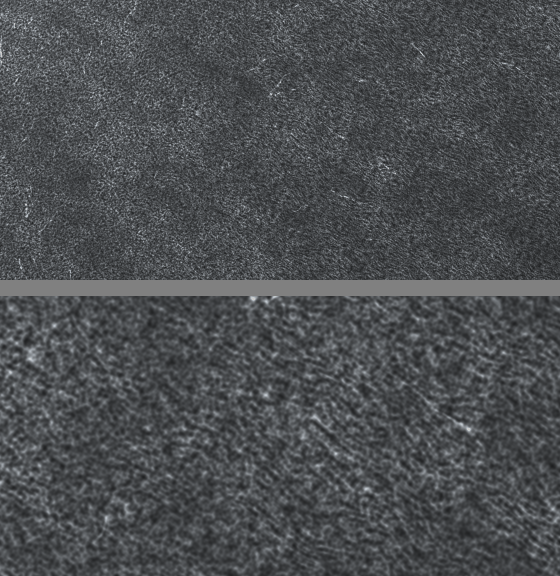
Top, the full canvas; bottom, a detail of the centre.
Give the GLSL for this texture, as a WebGL 2 fragment shader.

```glsl
#version 300 es
precision highp float;
// Dark slate: crisp slanted grain, faint mottling and pale broken scratches.

uniform vec2 u_resolution;
out vec4 outColor;

// Lengths are in canvas heights; tonal strengths are relative to SLATE.
const vec3 SLATE = vec3(0.275, 0.285, 0.295);
const float GRAIN_ANGLE = -0.56;
const vec2 STREAK_FREQ = vec2(62.0, 150.0);
const vec2 PIT_FREQ = vec2(105.0, 130.0);
const float FINE_FREQ = 185.0;
const float CLUMP_FREQ = 62.0;
const float STREAK_GAIN = 0.46;
const float FINE_GAIN = 0.36;
const float CLUMP_GAIN = 0.14;
const float CLOUD_GAIN = 0.20;
const float MOTTLE_GAIN = 0.19;
const float SCRATCH_GAIN = 0.75;
const float SCRATCH_WIDTH = 0.0032;
const int SCRATCH_COUNT = 48;

float hash(vec2 cell) {
    uvec2 k = uvec2(ivec2(cell)) * uvec2(1597334677u, 3812015801u);
    uint h = k.x ^ k.y;
    h = (h ^ (h >> 16)) * 2146121005u;
    h = (h ^ (h >> 15)) * 2221713035u;
    return float((h ^ (h >> 16)) >> 8) / 16777216.0;
}

float slope(vec2 cell, vec2 offset) {
    float a = 6.2832 * hash(cell);
    return dot(vec2(cos(a), sin(a)), offset);
}

// Gradient noise, scaled to a spread of about 0.4
float noise(vec2 p) {
    vec2 i = floor(p);
    vec2 f = p - i;
    vec2 w = f * f * f * (f * (f * 6.0 - 15.0) + 10.0);
    vec2 x = vec2(1, 0);
    float low = mix(slope(i, f), slope(i + x, f - x), w.x);
    float high = mix(slope(i + x.yx, f - x.yx), slope(i + 1.0, f - 1.0), w.x);
    return 1.7 * mix(low, high, w.y);
}

float fbm(vec2 p) {
    float sum = 0.0;
    float amp = 0.55;
    for (int i = 0; i < 4; i++) {
        sum += amp * noise(p);
        p = mat2(1.6, 1.2, -1.2, 1.6) * p + 17.3;
        amp *= 0.6;
    }
    return sum;
}

vec2 rotate(vec2 p, float angle) {
    float c = cos(angle);
    float s = sin(angle);
    return vec2(c * p.x + s * p.y, c * p.y - s * p.x);
}

// Thin wavering strokes: steep on the left, along the grain on the right
float scratches(vec2 p, float pixel) {
    vec2 bent = p + 0.010 * vec2(noise(p * 20.0), noise(p * 20.0 + 51.0));
    float broken = smoothstep(-0.7, 0.2, noise(p * 60.0 + 9.0));
    float sum = 0.0;
    for (int i = 0; i < SCRATCH_COUNT; i++) {
        float id = float(i);
        vec2 seed = vec2(hash(vec2(id, 301)), hash(vec2(id, 302)));
        vec2 centre = vec2(2.0 * pow(seed.x, 1.7), 1.0 - pow(seed.y, 1.4));
        float turn = hash(vec2(id, 303)) - 0.5;
        float steep = 1.0 - smoothstep(0.8, 1.3, centre.x);
        float angle = mix(GRAIN_ANGLE, 1.3, steep) + turn * 0.9;
        float reach = mix(0.02, 0.12, pow(hash(vec2(id, 304)), 2.5));
        vec2 q = rotate(bent - centre, angle);
        float taper = 1.0 - smoothstep(0.4, 1.0, abs(q.x) / reach);
        float line = 1.0 - smoothstep(0.0, SCRATCH_WIDTH + 0.5 * pixel, abs(q.y));
        sum += line * taper * mix(0.4, 1.0, hash(vec2(id, 305)));
    }
    return min(sum, 1.0) * broken;
}

void main() {
    vec2 p = gl_FragCoord.xy / u_resolution.y;
    float pixel = 1.0 / u_resolution.y;
    vec2 along = rotate(p, GRAIN_ANGLE);

    // Grain turns from pitted on the left to streaked on the right
    float slant = smoothstep(0.15, 1.1, p.x - 0.3 * p.y + 0.25 * fbm(p * 3.0));
    vec2 weave = along + 0.012 * vec2(0.0, noise(p * 13.0));
    float streak = noise(weave * STREAK_FREQ + 40.0);
    float pit = noise(rotate(p, 0.4) * PIT_FREQ + 80.0);
    float grain = sqrt(slant) * streak + sqrt(1.0 - slant) * pit;
    float fine = noise(rotate(p, 0.9) * FINE_FREQ + 120.0);
    float clump = noise(along * CLUMP_FREQ * vec2(0.6, 1.0) + 160.0);

    // Broad clouds, smaller mottling and light falling off from upper left
    float cloud = fbm(rotate(p, -0.5) * vec2(2.6, 3.4) + 5.0);
    float mottle = fbm(along * vec2(9.0, 14.0) + 23.0);
    float falloff = 0.20 * exp(-1.6 * length(p - vec2(0.1, 1.0)))
                  + 0.06 * (p.y - 0.5) - 0.05 * (p.x - 1.0);

    float relief = STREAK_GAIN * grain + FINE_GAIN * fine + CLUMP_GAIN * clump;
    relief *= 1.0 + 0.3 * cloud + 0.3 * mottle;
    float tone = relief + CLOUD_GAIN * cloud + MOTTLE_GAIN * mottle + falloff;
    tone += SCRATCH_GAIN * scratches(p, pixel);

    // Light flecks rise a little further than dark pits sink
    vec3 color = SLATE * exp(tone - 0.02);
    outColor = vec4(min(color, vec3(0.8)), 1.0);
}
```
